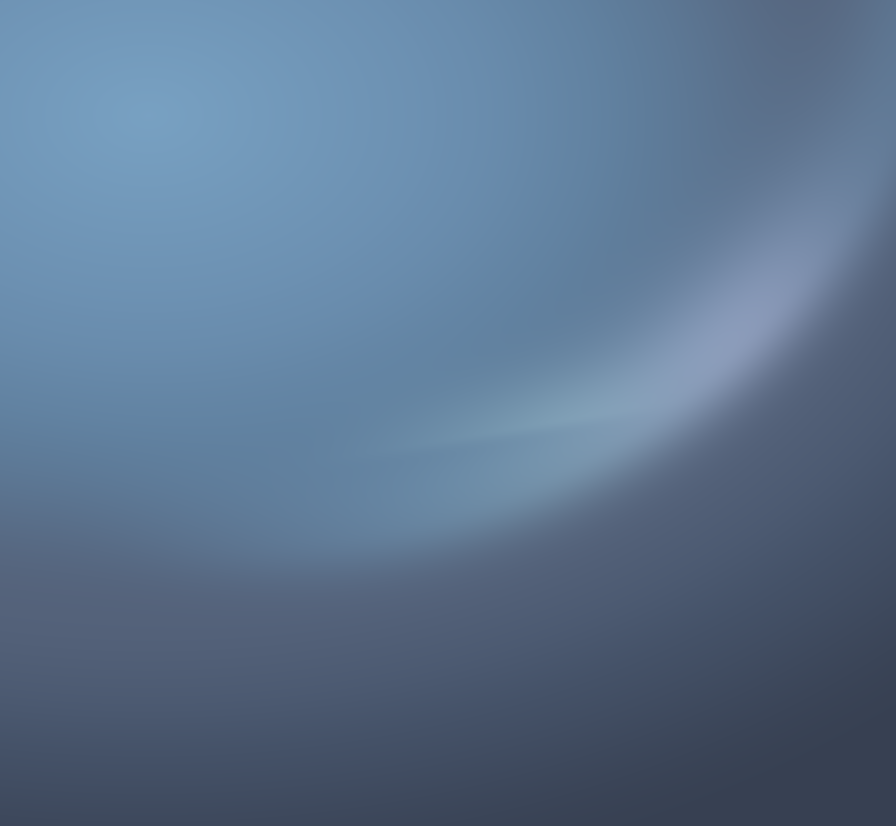
This background is drawn by a Shadertoy shader. Its source:

```glsl
// Soft blue glow in the upper left, with a pale curved light band sweeping across slate.

// Main glow: an ellipse, in units of the canvas height
const vec2 GLOW_CENTER = vec2(0.18, 0.86);
const vec2 GLOW_RADII = vec2(0.73, 0.50);

// Colours from the heart of the glow outwards
const vec3 SKY = vec3(0.47, 0.63, 0.76);
const vec3 BLUE = vec3(0.42, 0.56, 0.69);
const vec3 STEEL = vec3(0.375, 0.50, 0.62);
const vec3 DUSK = vec3(0.33, 0.385, 0.48);
const vec3 SLATE = vec3(0.28, 0.335, 0.425);
const vec3 NIGHT = vec3(0.215, 0.25, 0.32);

// Light band: an arc of a circle with a soft inner and a tighter outer side
const vec2 ARC_CENTER = vec2(0.30, 1.20);
const float ARC_RADIUS = 0.855;
const float ARC_INNER = 0.105;
const float ARC_OUTER = 0.055;
const vec3 BAND_TINT = vec3(0.045, 0.09, 0.105);

// Lights lying on the band
const vec2 LILAC_CENTER = vec2(0.90, 0.60);
const vec3 LILAC_TINT = vec3(0.15, 0.105, 0.115);
const vec2 TEAL_CENTER = vec2(0.70, 0.45);
const vec3 TEAL_TINT = vec3(0.065, 0.075, 0.055);

// Thin streak: crisp below, feathered above
const vec2 STREAK_START = vec2(0.437, 0.453);
const float STREAK_SLOPE = 0.165;
const vec3 STREAK_TINT = vec3(0.045, 0.05, 0.035);

float bell(float x, float width) {
    float t = x / width;
    return exp(-t * t);
}

// Bell with separate widths below and above zero
float skewBell(float x, float lowWidth, float highWidth) {
    return bell(x, x < 0.0 ? lowWidth : highWidth);
}

vec3 glowRamp(float d) {
    vec3 color = mix(SKY, BLUE, clamp(d / 0.5, 0.0, 1.0));
    color = mix(color, STEEL, smoothstep(0.45, 0.85, d));
    color = mix(color, DUSK, smoothstep(0.72, 1.22, d));
    color = mix(color, SLATE, smoothstep(1.18, 1.58, d));
    return mix(color, NIGHT, smoothstep(1.40, 1.95, d));
}

vec3 bandLight(vec2 p) {
    float across = length(p - ARC_CENTER) - ARC_RADIUS;
    float profile = skewBell(across, ARC_INNER, ARC_OUTER);
    float fadeIn = smoothstep(0.05, 0.55, p.x);
    float lilac = bell(length(p - LILAC_CENTER), 0.19);
    float teal = bell(length(p - TEAL_CENTER), 0.20);
    return profile * (BAND_TINT * fadeIn + LILAC_TINT * lilac + TEAL_TINT * teal);
}

vec3 streakLight(vec2 p) {
    vec2 q = p - STREAK_START;
    float above = q.y - STREAK_SLOPE * q.x;
    float along = smoothstep(-0.10, 0.22, q.x) * (1.0 - smoothstep(0.22, 0.42, q.x));
    return STREAK_TINT * along * skewBell(above, 0.012, 0.065);
}

void mainImage(out vec4 fragColor, in vec2 fragCoord) {
    vec2 p = fragCoord / iResolution.y;
    vec3 color = glowRamp(length((p - GLOW_CENTER) / GLOW_RADII));
    color += bandLight(p) + streakLight(p);
    fragColor = vec4(color, 1.0);
}
```
